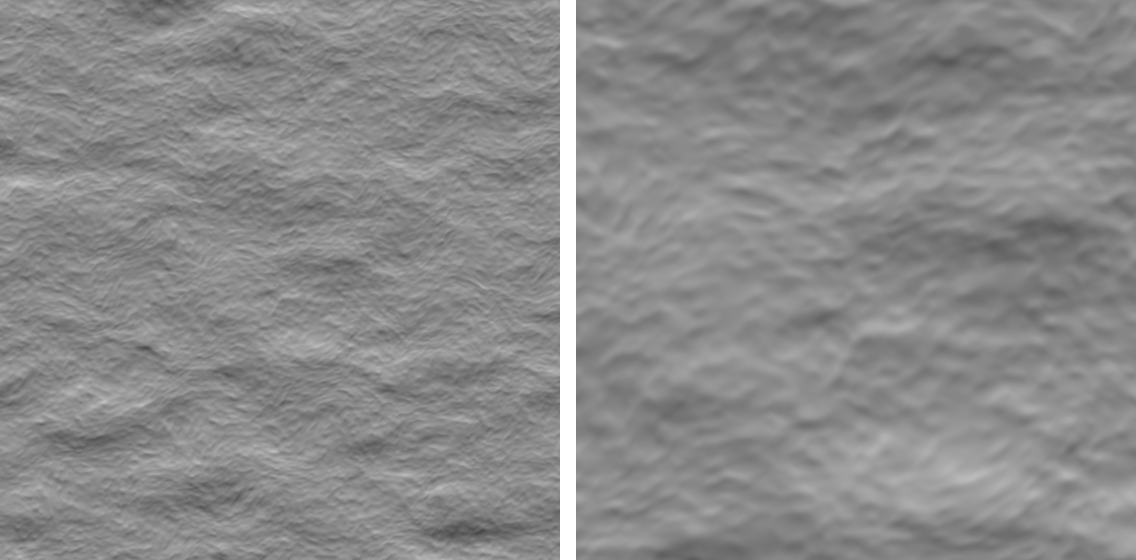
Left, the full canvas; right, a detail of the centre.
This texture is drawn by a Shadertoy shader. Its source:

```glsl
// Grey weathered stone face: fine level wrinkles and a few soft ledges, lit from above.

const float BASE_GREY = 0.538;
const float WRINKLE_CONTRAST = 0.033;
const float LEDGE_CONTRAST = 0.064;
const int WRINKLE_LAYERS = 6;

// Integer hash giving a gradient with both parts in -1..1
vec2 hashGradient(ivec2 cell, uint seed) {
    uvec2 q = uvec2(cell) * uvec2(1597u, 3812u) + seed * 7919u;
    uint n = (q.x ^ (q.y * 40503u)) * 277803u;
    n = (n ^ (n >> 15)) * 73244475u;
    n = (n ^ (n >> 13)) * 19349663u;
    n ^= n >> 16;
    return vec2(n & 65535u, n >> 16) / 32767.5 - 1.0;
}

// Gradient noise with quintic blending
float gradientNoise(vec2 p, uint seed) {
    ivec2 cell = ivec2(floor(p)) + 4096;
    vec2 f = fract(p);
    vec2 blend = f * f * f * (f * (f * 6.0 - 15.0) + 10.0);
    ivec2 o = ivec2(0, 1);
    float a = dot(hashGradient(cell, seed), f);
    float b = dot(hashGradient(cell + o.yx, seed), f - vec2(1.0, 0.0));
    float c = dot(hashGradient(cell + o.xy, seed), f - vec2(0.0, 1.0));
    float d = dot(hashGradient(cell + o.yy, seed), f - 1.0);
    return mix(mix(a, b, blend.x), mix(c, d, blend.x), blend.y);
}

vec2 rotate(vec2 p, float angle) {
    float c = cos(angle), s = sin(angle);
    return vec2(c * p.x - s * p.y, s * p.x + c * p.y);
}

// Bends the layers so that wrinkles wander and cross
vec2 warp(vec2 p, float amount) {
    return p + amount * vec2(gradientNoise(p * 9.0, 31u), gradientNoise(p * 9.0, 32u));
}

// Wrinkle height: finer layers are steeper and rounder, tilted left or right in turn
float wrinkleHeight(vec2 p) {
    float height = 0.0;
    float frequency = 7.0;
    float steepness = 0.75;
    float stretch = 0.5;
    float tilt = 0.26;
    for (int i = 0; i < WRINKLE_LAYERS; i++) {
        vec2 q = rotate(p, tilt) * vec2(stretch, 1.0) * frequency;
        float n = gradientNoise(q, uint(i) + 1u);
        height += steepness * (n - 0.4 * abs(n)) / frequency;
        frequency *= 1.75;
        steepness *= 1.13;
        stretch += 0.04;
        tilt = -tilt;
    }
    return height;
}

// Broad height of the ledges
float ledgeHeight(vec2 p) {
    vec2 q = rotate(p, -0.08) * vec2(5.0, 11.0);
    return gradientNoise(q, 21u) / 11.0;
}

void mainImage(out vec4 fragColor, in vec2 fragCoord) {
    vec2 uv = fragCoord / iResolution.y;
    vec2 p = warp(uv, 0.025);

    // Vertical slopes act as light from above
    vec2 reach = vec2(0.0, 0.0021);
    float span = 2.0 * reach.y;
    float wrinkle = (wrinkleHeight(p + reach) - wrinkleHeight(p - reach)) / span;
    float ledge = (ledgeHeight(p + reach) - ledgeHeight(p - reach)) / span;

    // Squared slopes keep ledges sparse; the middle band stays calm
    float strength = mix(0.4, 1.5, smoothstep(0.05, 0.45, abs(uv.y - 0.55)));
    float ledgeLight = ledge * abs(ledge) * (ledge < 0.0 ? 1.25 : 0.9);

    float grey = BASE_GREY + WRINKLE_CONTRAST * wrinkle
               + LEDGE_CONTRAST * strength * ledgeLight;
    fragColor = vec4(vec3(clamp(grey, 0.0, 1.0)), 1.0);
}
```
